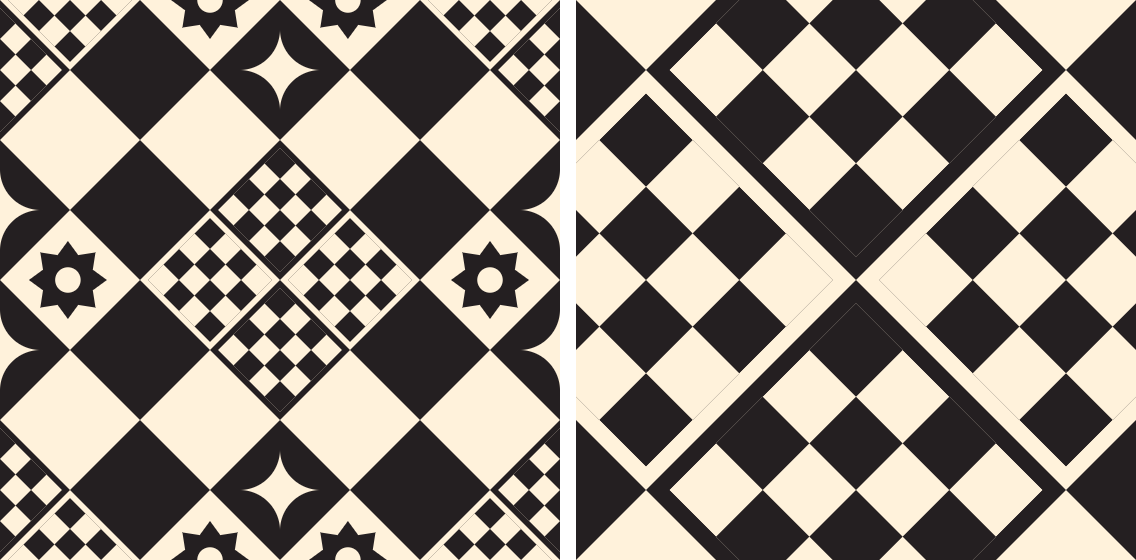
Left: the whole. Right: its middle third, enlarged.
Write a Shadertoy shader that draws this pattern.

```glsl
// Two-tone diamond checkerboard, eight units across and down, with ornaments.
// Every diamond adjoining a 4-unit lattice point gets one: fine checks at even
// points, toothed rosettes and four-pointed sparkles at odd ones.

const float UNITS = 8.0;
const float PI = 3.14159265;
const vec3 INK = vec3(0.14, 0.12, 0.13);
const vec3 CREAM = vec3(1.00, 0.95, 0.86);

// Coverage of a shape from its signed distance (negative inside)
float cover(float d, float px) {
    return clamp(0.5 - d / px, 0.0, 1.0);
}

// Antialiased checkerboard of unit cells; cell (0,0) is 1
float checker(vec2 q, float px) {
    vec2 edge = 0.5 - abs(mod(q + 0.5, 2.0) - 1.0);
    vec2 s = clamp(2.0 * edge / px, -1.0, 1.0);
    return 0.5 + 0.5 * s.x * s.y;
}

float box(vec2 p, float halfSize) {
    return max(abs(p.x), abs(p.y)) - halfSize;
}

// Star with straight-sided points, folded into half of one tooth
float toothedStar(vec2 p, float teeth, float outer, float inner) {
    float halfTooth = PI / teeth;
    float a = abs(mod(atan(p.y, p.x) + halfTooth, 2.0 * halfTooth) - halfTooth);
    vec2 q = length(p) * vec2(cos(a), sin(a));
    vec2 tip = vec2(outer, 0.0);
    vec2 side = inner * vec2(cos(halfTooth), sin(halfTooth)) - tip;
    return dot(q - tip, normalize(vec2(side.y, -side.x)));
}

// Sparkle bounded by four inward quarter circles
float sparkle(vec2 p, float reach) {
    return max(reach - length(abs(p) - reach), box(p, reach));
}

// Rotate to the diagonal axes u = x + y, v = x - y (its own inverse, times 2)
vec2 diagonal(vec2 p) {
    return vec2(p.x + p.y, p.x - p.y);
}

// Share of cream at point p, measured in pattern units
float creamAmount(vec2 p, float px) {
    // Large diamonds
    vec2 uv = diagonal(p);
    float tone = checker(0.5 * uv, px * sqrt(0.5));

    // Diamond centre and its offset from the nearest lattice point
    vec2 uvCentre = 2.0 * floor(0.5 * uv) + 1.0;
    vec2 centre = 0.5 * diagonal(uvCentre);
    vec2 node = floor(centre / 4.0 + 0.5);
    vec2 offset = centre - 4.0 * node;
    vec2 local = p - centre;
    vec2 localUv = uv - uvCentre;

    if (abs(offset.x) + abs(offset.y) > 1.5) return tone;

    if (mod(node.x + node.y, 2.0) < 0.5) {
        // Four by four checks inside a plain border
        float fine = checker(2.25 * localUv, 2.25 * sqrt(2.0) * px);
        float inside = cover(box(localUv, 8.0 / 9.0), sqrt(2.0) * px);
        return mix(tone, fine, inside);
    }
    if (abs(offset.x) > 0.5) {
        // Rosette with a round hole, nudged left on the right-hand side
        local.x += 0.03 * step(0.0, offset.x);
        float star = toothedStar(local, 8.0, 0.557, 0.385);
        float rosette = max(star, 0.182 - length(local));
        return tone * (1.0 - cover(rosette, px));
    }
    return max(tone, cover(sparkle(local, 0.58), px));
}

void mainImage(out vec4 fragColor, in vec2 fragCoord) {
    vec2 p = UNITS * fragCoord / iResolution.xy;
    float px = UNITS / min(iResolution.x, iResolution.y);
    fragColor = vec4(mix(INK, CREAM, creamAmount(p, px)), 1.0);
}
```
